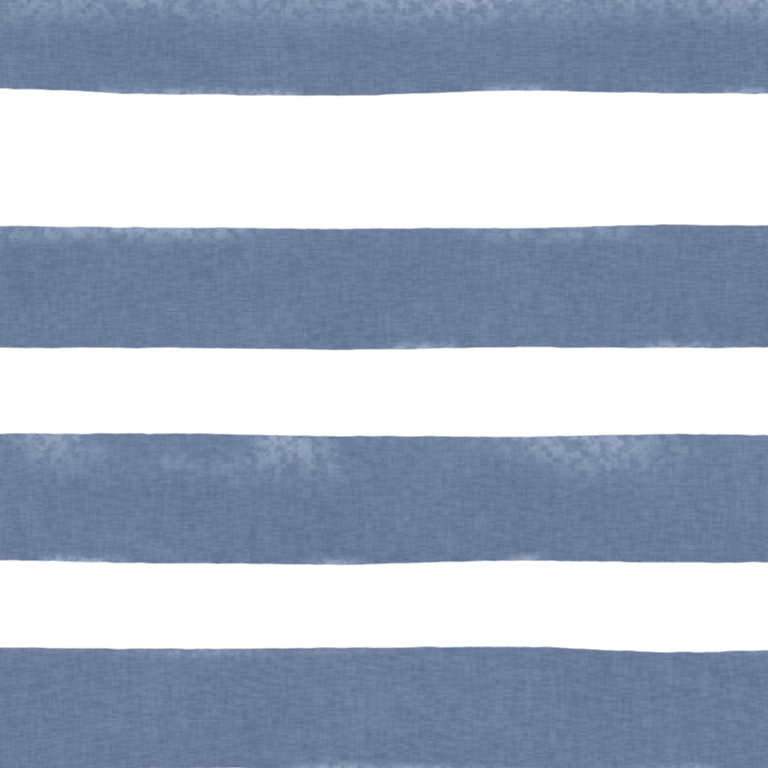
This pattern is drawn by a Shadertoy shader. Its source:

```glsl
const int BAND_COUNT = 4;
// Per band: bottom edge, top edge, depth of top wear, evenness of top wear
const vec4 BANDS[BAND_COUNT] = vec4[](
    vec4(-0.003, 0.155, 0.016, 0.00),
    vec4( 0.267, 0.433, 0.085, 0.12),
    vec4( 0.546, 0.705, 0.030, 0.10),
    vec4( 0.880, 1.006, 0.060, 0.70));

const vec3 CLOTH    = vec3(1.0);
const vec3 INK_DARK = vec3(0.385, 0.455, 0.565);
const vec3 INK_MID  = vec3(0.455, 0.525, 0.645);
const vec3 INK_WORN = vec3(0.600, 0.665, 0.765);

const float EDGE_SOFTNESS = 0.0016;
const float EDGE_WAVE     = 0.010;   // slow drift of the brushed edge
const float EDGE_RAGGED   = 0.0024;  // fine roughness of the edge
const float BOTTOM_WEAR   = 0.014;
const vec2  WARP_SCALE    = vec2(340.0, 70.0);
const vec2  WEFT_SCALE    = vec2(100.0, 360.0);
const float GRAIN_SCALE   = 260.0;

float hash(vec2 p) {
    return fract(sin(dot(p, vec2(127.1, 311.7))) * 43758.5453);
}

float noise(vec2 p) {
    vec2 cell = floor(p), f = fract(p);
    f = f * f * (3.0 - 2.0 * f);
    return mix(mix(hash(cell), hash(cell + vec2(1, 0)), f.x),
               mix(hash(cell + vec2(0, 1)), hash(cell + vec2(1, 1)), f.x), f.y);
}

float fbm(vec2 p) {
    float sum = 0.0, gain = 0.5;
    for (int i = 0; i < 4; i++) {
        sum += gain * noise(p);
        p = p * 2.03 + 17.3;
        gain *= 0.5;
    }
    return sum / 0.9375;
}

// Vertical displacement of one painted edge
float edgeOffset(float x, float seed) {
    float wave = noise(vec2(x * 4.5, seed)) - 0.5;
    float ragged = fbm(vec2(x * 45.0, seed + 31.0)) - 0.5;
    return EDGE_WAVE * wave + EDGE_RAGGED * ragged;
}

// Signed tone of the woven threads, about -0.5 to 0.5
float weave(vec2 uv) {
    float warp = noise(uv * WARP_SCALE) - 0.5;
    float weft = noise(uv * WEFT_SCALE + 53.0) - 0.5;
    float fleck = hash(floor(uv * 512.0)) - 0.5;
    return 0.40 * warp + 0.65 * weft + 0.30 * fleck;
}

// Fading from an edge inward
float fade(float depthInside, float reach) {
    return 1.0 - smoothstep(0.0, reach, depthInside);
}

void mainImage(out vec4 fragColor, in vec2 fragCoord) {
    vec2 uv = fragCoord / iResolution.xy;
    float softness = max(EDGE_SOFTNESS, 0.75 / iResolution.y);
    float coverage = 0.0, wear = 0.0;

    // Painted bands with patchy wear along their edges
    for (int i = 0; i < BAND_COUNT; i++) {
        vec4 band = BANDS[i];
        float seed = float(i) * 9.7 + 3.0;
        float above = uv.y - band.x - edgeOffset(uv.x, seed);
        float below = band.y + edgeOffset(uv.x, seed + 5.0) - uv.y;
        float inside = smoothstep(-softness, softness, min(above, below));

        float topPatch = smoothstep(0.42, 0.70, fbm(vec2(uv.x * 5.0, uv.y * 9.0 + seed)));
        float lowPatch = smoothstep(0.45, 0.70, fbm(vec2(uv.x * 9.0, seed + 70.0)));
        float topWear = fade(below, band.z) * mix(topPatch, 1.0, band.w);
        float lowWear = fade(above, BOTTOM_WEAR) * lowPatch;
        coverage = max(coverage, inside);
        wear = max(wear, inside * max(topWear, lowWear));
    }

    // Ink over the weave, broken up where it is worn
    float threads = weave(uv);
    float cloud = fbm(uv * vec2(9.0, 14.0)) - 0.5;
    vec3 ink = mix(INK_DARK, INK_MID, 0.5 + 1.1 * threads + 0.5 * cloud);
    float grain = smoothstep(0.25, 0.75, fbm(uv * GRAIN_SCALE * 0.5));
    ink = mix(ink, INK_WORN, wear * (0.25 + 0.70 * grain));

    fragColor = vec4(mix(CLOTH, ink, coverage), 1.0);
}
```
